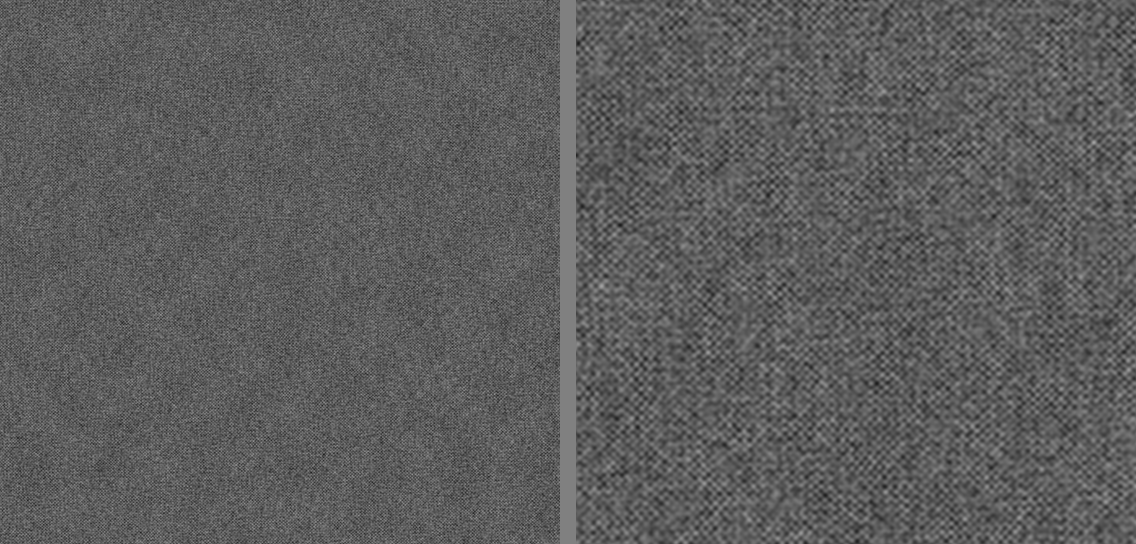
Left: the whole. Right: its middle third, enlarged.
This texture is drawn by a WebGL 1 fragment shader. Its source:

```glsl
precision highp float;

uniform vec2 u_resolution;

// Frequencies are counted per canvas width
const vec2 WEAVE_FREQ = vec2(172.0, 180.0);
const vec2 WEFT_FREQ = vec2(60.0, 290.0);
const vec2 WARP_FREQ = vec2(270.0, 38.0);
const float GRAIN_FREQ = 235.0;
const float BEND_FREQ = 24.0;
const float MOTTLE_FREQ = 13.0;

const vec3 BASE_GREY = vec3(0.362);
const float WEAVE_DEPTH = 0.078;
const float GRAIN_DEPTH = 0.17;
const float WEFT_DEPTH = 0.10;
const float WARP_DEPTH = 0.08;
const float MOTTLE_DEPTH = 0.035;
const float BEND_AMOUNT = 0.55;
const float WEAVE_VARIATION = 1.3;
const float TAU = 6.2831853;

float hash(vec2 cell) {
  vec3 p = fract(cell.xyx * vec3(0.1031, 0.1030, 0.0973));
  p += dot(p, p.yzx + 33.33);
  return fract((p.x + p.y) * p.z);
}

float cornerSlope(vec2 cell, vec2 corner, vec2 local) {
  float angle = TAU * hash(cell + corner);
  return dot(vec2(cos(angle), sin(angle)), local - corner);
}

float gradientNoise(vec2 p) {
  vec2 cell = floor(p);
  vec2 f = p - cell;
  vec2 w = f * f * f * (f * (f * 6.0 - 15.0) + 10.0);
  float low = mix(cornerSlope(cell, vec2(0.0, 0.0), f),
                  cornerSlope(cell, vec2(1.0, 0.0), f), w.x);
  float high = mix(cornerSlope(cell, vec2(0.0, 1.0), f),
                   cornerSlope(cell, vec2(1.0, 1.0), f), w.x);
  return mix(low, high, w.y);
}

// Staggered thread crossings, gently bent so that rows never run quite true
float weave(vec2 p) {
  vec2 bend = vec2(gradientNoise(p * BEND_FREQ + 17.3),
                   gradientNoise(p * BEND_FREQ + 71.9));
  vec2 phase = TAU * (p * WEAVE_FREQ + BEND_AMOUNT * bend);
  float strength = 1.0 + WEAVE_VARIATION * gradientNoise(p * BEND_FREQ * 2.0 + 143.7);
  return cos(phase.x) * cos(phase.y) * strength;
}

// Fibre noise, turned off the thread axes to hide its lattice
float grain(vec2 p) {
  mat2 turn = mat2(0.8, 0.6, -0.6, 0.8);
  return gradientNoise(turn * p * GRAIN_FREQ + 311.2);
}

void main() {
  vec2 p = gl_FragCoord.xy / u_resolution.x;

  // Crossings and loose fibres
  float shade = WEAVE_DEPTH * weave(p) + GRAIN_DEPTH * grain(p);

  // Uneven yarn along both thread directions
  shade += WEFT_DEPTH * gradientNoise(p * WEFT_FREQ + 407.6);
  shade += WARP_DEPTH * gradientNoise(p * WARP_FREQ + 523.4);

  // Soft cloudiness across the cloth
  shade += MOTTLE_DEPTH * gradientNoise(p * MOTTLE_FREQ + 631.8);

  gl_FragColor = vec4(clamp(BASE_GREY + shade, 0.0, 1.0), 1.0);
}
```
